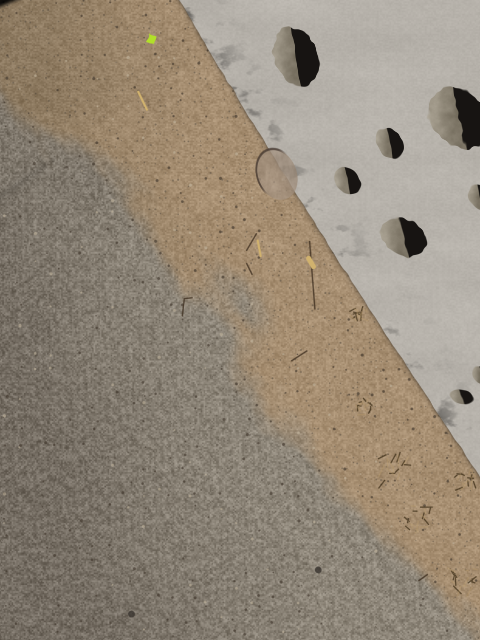
Give the GLSL for this texture, as a Shadertoy shader.

```glsl
// Sunlit pavement under drifted sand, cut diagonally by a pale slab with round holes.
// Slanted coordinates place slab and drift; value noise gives grain and ragged edges;
// hashed cells and loops scatter grit, twigs and dry clumps.

const vec2 EDGE_START = vec2(.373, 1.333);
const vec2 EDGE_DIR = vec2(.534, -.8455);

// Hole centre and radii
const vec4 HOLES[8] = vec4[8](
  vec4(.617, 1.215, .048, .060), vec4(.957, 1.087, .065, .062),
  vec4(.812, 1.035, .028, .031), vec4(.724, .957, .027, .028),
  vec4(.841, .839, .047, .040), vec4(1.0, .923, .025, .025),
  vec4(.962, .507, .024, .015), vec4(1.003, .552, .019, .018));

// Twig end points
const vec4 TWIGS[7] = vec4[7](
  vec4(.514, .812, .534, .846), vec4(.514, .784, .525, .762),
  vec4(.608, .582, .639, .602), vec4(.380, .676, .384, .711),
  vec4(.384, .711, .400, .713), vec4(.645, .830, .656, .690),
  vec4(.873, .124, .890, .136));

// Clump centre and spread
const vec3 CLUMPS[6] = vec3[6](
  vec3(.752, .680, .022), vec3(.825, .355, .038), vec3(.873, .255, .032),
  vec3(.970, .335, .025), vec3(.965, .125, .032), vec3(.760, .485, .020));

float hash(vec2 p) { return fract(sin(dot(p, vec2(127.1, 311.7))) * 43758.5453); }

vec2 hash2(vec2 p) { return vec2(hash(p), hash(p + 19.7)); }

float noise(vec2 p) {
  vec2 i = floor(p), f = fract(p);
  f = f * f * (3. - 2. * f);
  return mix(mix(hash(i), hash(i + vec2(1, 0)), f.x),
             mix(hash(i + vec2(0, 1)), hash(i + 1.), f.x), f.y);
}

float fbm(vec2 p) {
  float sum = 0., amp = .5;
  for (int i = 0; i < 4; i++) {
    sum += amp * noise(p);
    p = mat2(1.6, 1.2, -1.2, 1.6) * p + 7.3;
    amp *= .5;
  }
  return sum;
}

float cover(float dist, float aa) { return 1. - smoothstep(-aa, aa, dist); }

float segment(vec2 p, vec2 a, vec2 b) {
  vec2 ab = b - a;
  return length(p - a - ab * clamp(dot(p - a, ab) / dot(ab, ab), 0., 1.));
}

// At most one round grain per cell
float grit(vec2 p, float cells, float density, float size, float aa) {
  vec2 id = floor(p * cells);
  vec2 centre = (id + .25 + .5 * hash2(id + cells)) / cells;
  float radius = size * (.4 + .6 * hash(id + 5.1));
  return step(hash(id + 31.), density) * cover(length(p - centre) - radius, aa);
}

// Short twigs turned randomly around a centre
float clump(vec2 p, vec3 c, float seed, float aa) {
  float dist = 1.;
  for (int i = 0; i < 8; i++) {
    vec2 key = vec2(float(i), seed);
    vec2 mid = c.xy + (hash2(key) - .5) * 1.6 * c.z;
    float angle = 6.283 * hash(key + 3.7);
    vec2 arm = vec2(cos(angle), sin(angle)) * c.z * (.1 + .3 * hash(key + 8.2));
    dist = min(dist, segment(p, mid - arm, mid + arm));
  }
  return cover(dist - .0013, aa);
}

vec3 pavement(vec2 p, float grain) {
  float light = smoothstep(.05, .75, p.x + .3 * p.y + .3 * (fbm(p * 5.) - .5));
  float joint = segment(p, vec2(-.02, .91), vec2(.11, 1));
  vec3 col = mix(vec3(.455, .425, .385), vec3(.555, .525, .475), light);
  return col * (1. - .12 * exp(-joint * 130.)) + grain * .15;
}

vec3 sand(vec2 p, float grain) {
  float light = smoothstep(0., .45, p.x + .25 * (fbm(p * 6.) - .5));
  vec3 col = mix(vec3(.55, .475, .375), vec3(.655, .56, .445), light);
  return col + grain * .1 + .05 * (fbm(p * 24.) - .5);
}

vec3 slab(vec2 p, float d, float grain) {
  vec3 col = vec3(.715, .697, .668) + .07 * (fbm(p * vec2(5, 16)) - .5);
  float grime = smoothstep(.52, .72, fbm(p * vec2(28, 42))) * exp(-max(d, 0.) * 26.);
  return (col + grain * .03) * (1. - .4 * grime);
}

vec3 drillHole(vec3 col, vec2 p, vec4 hole, float aa) {
  vec2 q = (p - hole.xy) / hole.zw;
  q.y += .25 * q.x;
  float soft = aa / hole.w, rough = noise(p * 80.) - .5;
  vec3 lit = mix(vec3(.64, .61, .55), vec3(.49, .46, .40), smoothstep(-1., 0., q.x));
  lit += .14 * (fbm(p * 65.) - .5);
  float shade = smoothstep(-soft, soft, q.x + .22 * q.y + .12 * rough);
  return mix(col, mix(lit, vec3(.09, .08, .07), shade),
             cover(length(q) - 1. + .16 * rough, soft));
}

void mainImage(out vec4 fragColor, in vec2 fragCoord) {
  vec2 p = fragCoord / iResolution.x, rel = p - EDGE_START;
  float aa = .8 / iResolution.x;
  float t = dot(rel, EDGE_DIR), d = dot(rel, vec2(-EDGE_DIR.y, EDGE_DIR.x));
  d += .009 * sin(2.68 * t) + .003 * (noise(p * 55.) - .5);
  float grain = noise(p * 310.) + .6 * noise(p * 150.) - .8;

  // Sand drift thinning onto the pavement
  float bay = (t - .62) / .12;
  float width = mix(.43, .265, smoothstep(0., .4, t)) - .08 * smoothstep(.9, 1.35, t)
              - .035 * exp(-bay * bay);
  float ragged = .2 * (fbm(vec2(t * 5., d * 11.)) - .48);
  float drift = smoothstep(-.045, .045, d + width + ragged);
  vec3 col = mix(pavement(p, grain), sand(p, grain), drift);

  // Grit, pale flecks and two stains
  col = mix(col, vec3(.25, .21, .17), .65 * grit(p, 38., .22, .0032, aa));
  col = mix(col, vec3(.30, .27, .23), .45 * grit(p, 85., .25, .002, aa));
  col = mix(col, vec3(.76, .71, .62), .6 * grit(p + 3., 31., .1, .0035, aa));
  float stain = min(length(p - vec2(.663, .146)), length(p - vec2(.274, .054)));
  col = mix(col, vec3(.22, .20, .18), .8 * cover(stain - .007, aa));

  // Twigs, dry clumps and straw
  float twig = 1.;
  for (int i = 0; i < 7; i++) twig = min(twig, segment(p, TWIGS[i].xy, TWIGS[i].zw));
  col = mix(col, vec3(.24, .18, .12), .8 * cover(twig - .0015, aa));
  for (int i = 0; i < 6; i++) {
    float seed = float(i) * 4.3;
    col = mix(col, vec3(.27, .21, .12), .85 * clump(p, CLUMPS[i], seed, aa));
    col = mix(col, vec3(.74, .62, .42), .35 * clump(p, CLUMPS[i], seed + 50., aa));
  }
  float straw = min(segment(p, vec2(.537, .832), vec2(.543, .8)),
                    segment(p, vec2(.288, 1.142), vec2(.306, 1.105)));
  straw = min(straw, segment(p, vec2(.643, .795), vec2(.653, .778)) - .003);
  col = mix(col, vec3(.82, .70, .43), cover(straw - .0022, aa));

  // Slab, contact shadow and holes
  col *= 1. - .35 * exp(-abs(d) * 260.);
  col = mix(slab(p, d, grain), col, cover(d, aa));
  for (int i = 0; i < 8; i++) col = drillHole(col, p, HOLES[i], aa);

  // Clear scrap with a dark curled rim
  vec2 q = (p - vec2(.577, .97)) / vec2(.043, .052);
  q.y += .2 * q.x;
  float scrap = length(q) - 1., soft = aa * 20.;
  vec3 film = vec3(.64, .57, .50) + .22 * (fbm(p * vec2(70, 35)) - .5);
  col = mix(col, film, .75 * cover(scrap, soft));
  float curl = cover(abs(scrap) - .045, soft) * smoothstep(-.1, .5, .5 * q.y - q.x);
  col = mix(col, vec3(.25, .20, .17), .75 * curl);

  // Lime leaf and shaded corner
  vec2 leaf = abs(mat2(.94, .34, -.34, .94) * (p - vec2(.316, 1.252))) - .012;
  col = mix(col, vec3(.70, .88, .16), cover(max(leaf.x, leaf.y) + .006 * noise(p * 90.), aa));
  col *= .1 + .9 * smoothstep(.015, .055, p.x + 2.5 * (1.3333 - p.y));
  fragColor = vec4(clamp(col, 0., 1.), 1);
}
```
